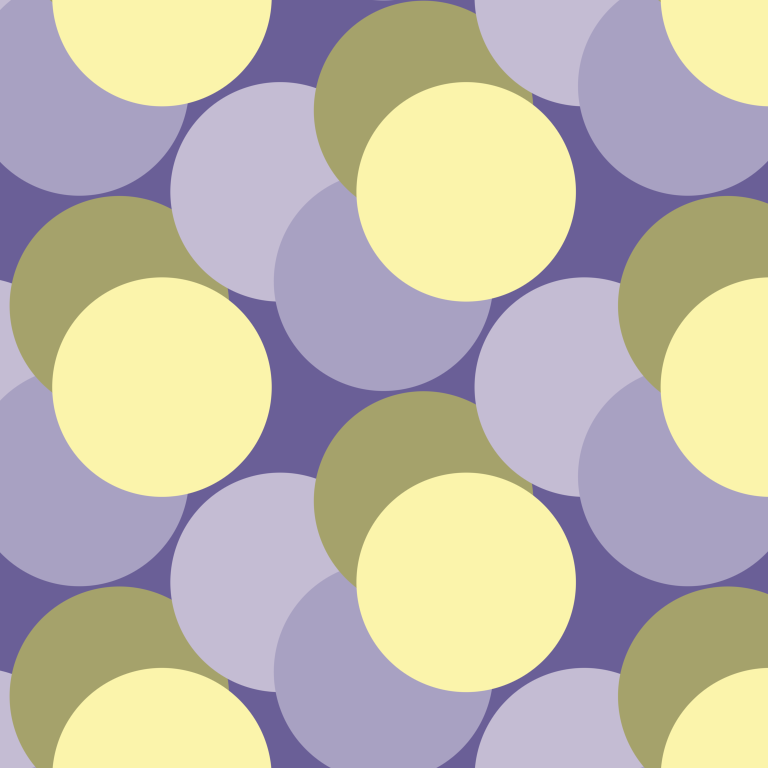
Reproduce this pattern procedurally as a WebGL 1 fragment shader.

```glsl
precision highp float;

uniform vec2 u_resolution;

const vec3 VIOLET = vec3(0.416, 0.373, 0.592);
const vec3 LILAC = vec3(0.769, 0.737, 0.827);
const vec3 LAVENDER = vec3(0.659, 0.631, 0.761);
const vec3 OLIVE = vec3(0.647, 0.635, 0.420);
const vec3 YELLOW = vec3(0.984, 0.957, 0.671);

const vec2 ANCHOR = vec2(0.6070, 0.7502);  // centre of one yellow disc
const float COLUMN_PITCH = 0.3961;
const float ROW_PITCH = 0.5085;
const float RADIUS = 0.1429;

// Paints a disc that repeats vertically every rowPitch.
vec3 paintDisc(vec3 base, vec3 ink, vec2 p, vec2 center, float radius,
               float rowPitch, float pixel) {
    vec2 d = p - center;
    d.y = mod(d.y + 0.5 * rowPitch, rowPitch) - 0.5 * rowPitch;
    float edge = length(d) - radius;
    return mix(base, ink, 1.0 - smoothstep(-0.7 * pixel, 0.7 * pixel, edge));
}

// Paints one column of four-disc clusters, back to front.
vec3 paintColumn(vec3 base, vec2 p, float radius, float rowPitch, float pixel) {
    vec3 color = base;
    color = paintDisc(color, LILAC, p, vec2(-0.2423, 0.0), radius, rowPitch, pixel);
    color = paintDisc(color, LAVENDER, p, vec2(-0.1076, -0.1164), radius, rowPitch, pixel);
    color = paintDisc(color, OLIVE, p, vec2(-0.0555, 0.1060), radius, rowPitch, pixel);
    return paintDisc(color, YELLOW, p, vec2(0.0), radius, rowPitch, pixel);
}

void main() {
    float pixel = 1.0 / u_resolution.y;
    vec2 p = gl_FragCoord.xy * pixel - ANCHOR;
    float firstColumn = floor(p.x / COLUMN_PITCH);
    vec3 color = VIOLET;

    // Half-drop columns, each overlapping its left neighbour.
    for (int i = 0; i < 2; i++) {
        float column = firstColumn + float(i);
        vec2 origin = column * vec2(COLUMN_PITCH, 0.5 * ROW_PITCH);
        color = paintColumn(color, p - origin, RADIUS, ROW_PITCH, pixel);
    }

    gl_FragColor = vec4(color, 1.0);
}
```
